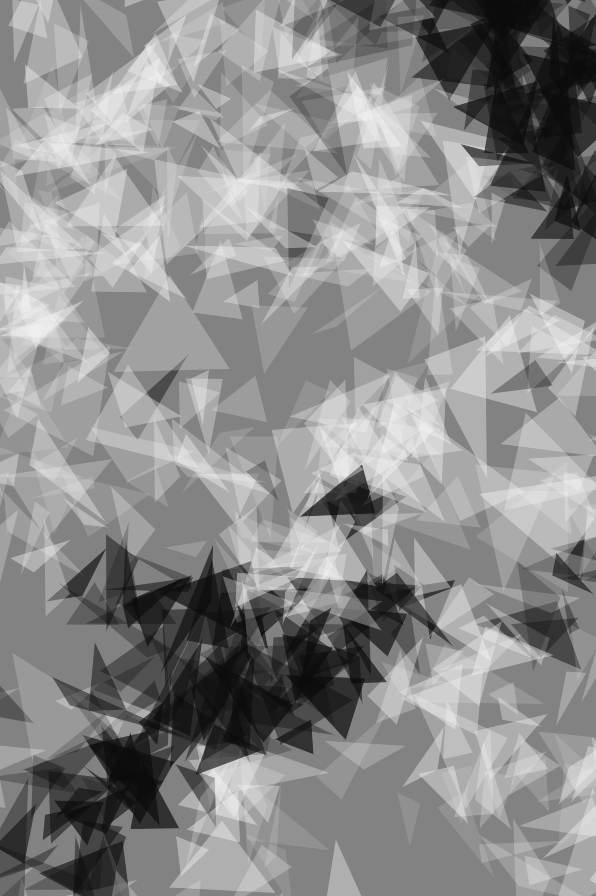
A Shadertoy shader for this background:

```glsl
// Overlapping translucent triangles, pale and dark, scattered on mid grey.
// Each grid cell spawns random shards; soft elongated zones decide how densely
// they gather and whether they lighten or darken what lies beneath.

const float CELL = 0.15;        // grid pitch in canvas widths, above the largest shard radius
const int SHARDS_PER_CELL = 16;
const float BASE_GREY = 0.508;

vec3 hash3(vec2 seed) {
    vec3 q = vec3(dot(seed, vec2(127.1, 311.7)),
                  dot(seed, vec2(269.5, 183.3)),
                  dot(seed, vec2(419.2, 371.9)));
    return fract(sin(q) * 43758.545);
}

// Soft falloff around the segment from a to b
float zone(vec2 p, vec2 a, vec2 b, float radius) {
    vec2 ab = b - a;
    float t = clamp(dot(p - a, ab) / dot(ab, ab), 0.0, 1.0);
    vec2 d = (p - a - ab * t) / radius;
    return exp(-dot(d, d));
}

float paleDensity(vec2 p) {
    float d = 0.10;
    d += 0.7 * zone(p, vec2(0.32, 1.42), vec2(0.16, 1.27), 0.07);
    d += 1.0 * zone(p, vec2(0.13, 1.22), vec2(0.06, 0.92), 0.10);
    d += 0.7 * zone(p, vec2(0.46, 1.43), vec2(0.66, 1.33), 0.09);
    d += 0.8 * zone(p, vec2(0.38, 1.14), vec2(0.67, 1.10), 0.10);
    d += 0.4 * zone(p, vec2(0.80, 1.10), vec2(0.93, 0.88), 0.08);
    d += 0.9 * zone(p, vec2(0.70, 0.80), vec2(0.47, 0.53), 0.08);
    d += 0.5 * zone(p, vec2(0.28, 0.78), vec2(0.40, 0.64), 0.07);
    d += 0.5 * zone(p, vec2(0.01, 0.72), vec2(0.14, 0.62), 0.06);
    d += 0.5 * zone(p, vec2(0.91, 0.70), vec2(0.94, 0.62), 0.06);
    d += 0.6 * zone(p, vec2(0.74, 0.40), vec2(0.96, 0.18), 0.09);
    d += 0.6 * zone(p, vec2(0.36, 0.13), vec2(0.44, 0.15), 0.05);
    return d;
}

float darkDensity(vec2 p) {
    float d = 0.025;
    d += 1.3 * zone(p, vec2(0.87, 1.48), vec2(0.97, 1.22), 0.10);
    d += 0.5 * zone(p, vec2(0.54, 1.51), vec2(0.80, 1.49), 0.05);
    d += 1.0 * zone(p, vec2(0.14, 0.53), vec2(0.42, 0.42), 0.06);
    d += 1.0 * zone(p, vec2(0.45, 0.39), vec2(0.69, 0.45), 0.05);
    d += 1.3 * zone(p, vec2(0.43, 0.36), vec2(0.19, 0.21), 0.09);
    d += 0.4 * zone(p, vec2(0.04, 0.04), vec2(0.22, 0.11), 0.07);
    d += 0.5 * zone(p, vec2(0.48, 0.71), vec2(0.57, 0.66), 0.05);
    d += 0.5 * zone(p, vec2(0.90, 0.45), vec2(0.99, 0.56), 0.04);
    return d;
}

vec2 polar(float angle, float radius) {
    return radius * vec2(cos(angle), sin(angle));
}

float cross2(vec2 a, vec2 b) {
    return a.x * b.y - a.y * b.x;
}

// Signed distance to the line through a and b, positive on its right
float edgeDistance(vec2 p, vec2 a, vec2 b) {
    return -cross2(b - a, p - a) / max(length(b - a), 0.0001);
}

float triangleMask(vec2 p, vec2 a, vec2 b, vec2 c, float blur) {
    float winding = cross2(b - a, c - a) < 0.0 ? -1.0 : 1.0;
    vec3 e = winding * vec3(edgeDistance(p, a, b),
                            edgeDistance(p, b, c),
                            edgeDistance(p, c, a));
    return 1.0 - smoothstep(-blur, blur, max(e.x, max(e.y, e.z)));
}

// Lays one random shard over the grey below it
float addShard(float grey, vec2 p, vec2 cell, float index, float blur) {
    vec2 seed = cell + index * vec2(7.13, 3.71);
    vec3 place = hash3(seed);
    vec2 center = (cell + place.xy) * CELL;
    float radius = mix(0.06, 0.145, place.z);
    if (distance(p, center) > radius + blur) return grey;

    float pale = paleDensity(center);
    float dark = darkDensity(center);
    vec3 choice = hash3(seed + 31.7);
    if (choice.x > pale + dark) return grey;

    vec3 turn = hash3(seed + 57.3);
    vec3 reach = radius * mix(vec3(0.35), vec3(1.0), hash3(seed + 83.9));
    float angle = 6.2832 * turn.x;
    vec2 a = polar(angle, reach.x);
    vec2 b = polar(angle + mix(0.3, 2.4, turn.y), reach.y);
    vec2 c = polar(angle + mix(2.6, 4.5, turn.z), reach.z);
    float mask = triangleMask(p - center, a, b, c, blur);

    bool isDark = choice.y * (dark * dark + pale * pale) < dark * dark;
    float ink = isDark ? 0.04 : 0.97;
    float opacity = isDark ? mix(0.20, 0.70, choice.z) : mix(0.12, 0.42, choice.z);
    return mix(grey, ink, mask * opacity);
}

void mainImage(out vec4 fragColor, in vec2 fragCoord) {
    vec2 p = fragCoord / iResolution.x;
    float blur = 0.6 / iResolution.x;
    vec2 home = floor(p / CELL);
    float grey = BASE_GREY;

    // Layers outermost, so neighbouring cells interleave in a fixed order
    for (int k = 0; k < SHARDS_PER_CELL; k++)
        for (int y = -1; y <= 1; y++)
            for (int x = -1; x <= 1; x++)
                grey = addShard(grey, p, home + vec2(x, y), float(k), blur);

    fragColor = vec4(vec3(grey), 1.0);
}
```
